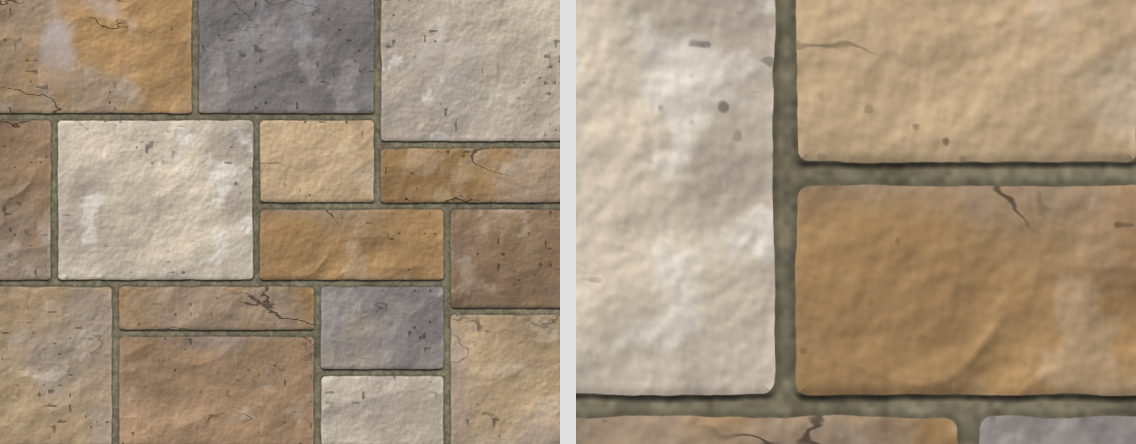
Left, the full canvas; right, a detail of the centre.
Give the GLSL for this texture, as a Shadertoy shader.

```glsl
// A wall of split-faced stone blocks set in sandy grey-green mortar.
// Shifted courses are cut into cells; each cell is a rounded box with a
// noise relief lit from the upper left, plus stains, cracks and pits.

float hash(vec2 p) {
    vec3 q = fract(vec3(p.xyx) * 0.1031);
    q += dot(q, q.yzx + 33.33);
    return fract((q.x + q.y) * q.z);
}

float noise(vec2 p) {
    vec2 i = floor(p), f = fract(p);
    f = f * f * (3.0 - 2.0 * f);
    return mix(mix(hash(i), hash(i + vec2(1, 0)), f.x),
               mix(hash(i + vec2(0, 1)), hash(i + vec2(1, 1)), f.x), f.y);
}

float fbm(vec2 p) {
    float sum = 0.0, amp = 0.5;
    for (int i = 0; i < 6; i++) {
        sum += amp * noise(p);
        p = mat2(1.6, 1.2, -1.2, 1.6) * p + 7.3;
        amp *= 0.5;
    }
    return sum;
}

// Height of the stone face: fine grain plus sharp diagonal folds
float relief(vec2 p, float folds) {
    vec2 w = p + 0.05 * vec2(noise(p * 11.0), noise(p * 13.0 + 40.0));
    float fold = 1.0 - abs(2.0 * noise(vec2(w.x * 6.0 + w.y * 5.0, w.y * 15.0 - w.x * 6.0)) - 1.0);
    return fbm(p * 13.0) + 0.35 * folds * fold + 0.05 * noise(p * 130.0);
}

// Cell around p as (min, max); kind picks the stone colour
vec4 stoneCell(vec2 p, out int kind) {
    float edge = p.y > 0.536 ? 0.85 : 1.007;
    bool side = p.x > edge;
    float shift = side ? 0.076 : 0.013;
    float course = (p.y + shift) / 0.375;
    float row = floor(course), rise = fract(course);

    float start = 0.26 - 0.1375 * row;
    float col = side ? 0.0 : floor((p.x - start) / 0.455);
    vec2 across = side ? vec2(edge, 1.42)
                       : vec2(start + col * 0.455, min(start + (col + 1.0) * 0.455, edge));

    // Some cells hold two stones, one above the other
    float cut = 0.0;
    if (side) cut = row == 1.0 ? 0.632 : 0.0;
    else if (col == 1.0 && row < 2.0) cut = 0.464;
    else if (col == 0.0 && row == 0.0) cut = 0.7;
    bool upper = cut > 0.0 && rise > cut;
    vec2 span = cut == 0.0 ? vec2(0, 1) : upper ? vec2(cut, 1) : vec2(0, cut);
    span = (row + span) * 0.375 - shift;

    kind = (int(row + col) + (upper ? 2 : 0) - (side ? 1 : 0) + 9) % 5;
    return vec4(across.x, span.x, across.y, span.y);
}

vec3 stoneColor(int kind) {
    if (kind == 0) return vec3(0.75, 0.70, 0.63);   // cream
    if (kind == 1) return vec3(0.61, 0.49, 0.345);  // golden
    if (kind == 2) return vec3(0.50, 0.48, 0.47);   // slate
    if (kind == 3) return vec3(0.69, 0.60, 0.48);   // tan
    return vec3(0.56, 0.465, 0.37);                 // brown
}

void mainImage(out vec4 fragColor, in vec2 fragCoord) {
    vec2 p = fragCoord / iResolution.y;
    float pixel = 1.0 / iResolution.y;

    // Stone outline with a slightly chipped edge
    int kind;
    vec4 cell = stoneCell(p, kind);
    vec2 halfSize = 0.5 * (cell.zw - cell.xy) - 0.0085;
    vec2 local = p - 0.5 * (cell.xy + cell.zw);
    vec2 q = abs(local) - halfSize + 0.009;
    float d = length(max(q, 0.0)) + min(max(q.x, q.y), 0.0) - 0.009;
    d += 0.005 * (fbm(p * 28.0) - 0.5);

    // Each stone gets its own piece of the noise field
    vec2 s = p + 9.0 * vec2(hash(cell.xy * 91.0), hash(cell.zw * 57.0));
    float folds = kind == 1 || kind == 4 ? 1.0 : kind == 0 ? 0.35 : 0.5;
    float slope = relief(s, folds) - relief(s + vec2(-0.003, 0.004), folds);

    // Broad stains: warm, cool grey and pale
    vec3 stone = stoneColor(kind);
    float stain = fbm(s * 5.0);
    stone *= 1.0 + 0.45 * (stain - 0.49);
    float cool = smoothstep(0.48, 0.68, fbm(s * 4.0 + 20.0));
    stone = mix(stone, vec3(0.57, 0.54, 0.53), cool * (kind == 0 ? 0.25 : 0.5));
    if (kind == 2) stone = mix(stone, vec3(0.62, 0.57, 0.51), smoothstep(0.45, 0.65, stain) * 0.7);
    float bloom = smoothstep(0.62, 0.72, fbm(s * 14.0 + 5.0));
    stone = mix(stone, vec3(0.84, 0.82, 0.79), bloom * (kind == 0 ? 0.6 : 0.2));

    // Relief light, cracks and pits
    stone *= 1.0 + clamp(1.7 * slope, -0.28, 0.25);
    float crackLine = abs(fbm(vec2(s.x * 4.0 + s.y * 3.0, s.y * 8.0)) - 0.5);
    float crack = smoothstep(0.012, 0.002, crackLine) * smoothstep(0.55, 0.72, noise(s * 9.0 + 3.0));
    float pit = smoothstep(0.84, 0.95, noise(s * 85.0)) * smoothstep(0.4, 0.7, noise(s * 12.0));
    stone *= 1.0 - 0.4 * crack * folds - 0.3 * pit;

    // Cool sheen on the raised parts near the top
    float sheen = smoothstep(0.7, 1.0, p.y) * smoothstep(0.45, 0.7, fbm(s * vec2(9, 6) + 60.0));
    stone = mix(stone, vec3(0.80, 0.79, 0.85), 0.6 * sheen);

    // Pale upper rim, worn dark lower rim
    float rim = smoothstep(-0.010, 0.0, d);
    stone *= 1.0 + rim * (local.y < 0.0 && q.y > q.x ? -0.16 : 0.05);

    // Sandy mortar with a shadow under each stone
    float sand = noise(p * 190.0) + noise(p * 95.0 + 8.0);
    vec3 mortar = vec3(0.46, 0.435, 0.36) * (0.78 + 0.22 * sand + 0.3 * (fbm(p * 10.0) - 0.5));
    float below = smoothstep(0.003, -0.002, local.y + halfSize.y);
    float shade = smoothstep(0.007, 0.001, d);
    mortar *= 1.0 - shade * mix(0.16, 0.62, below);

    vec3 color = mix(stone, mortar, smoothstep(-pixel, pixel, d));
    fragColor = vec4(clamp(color, 0.0, 1.0), 1.0);
}
```
